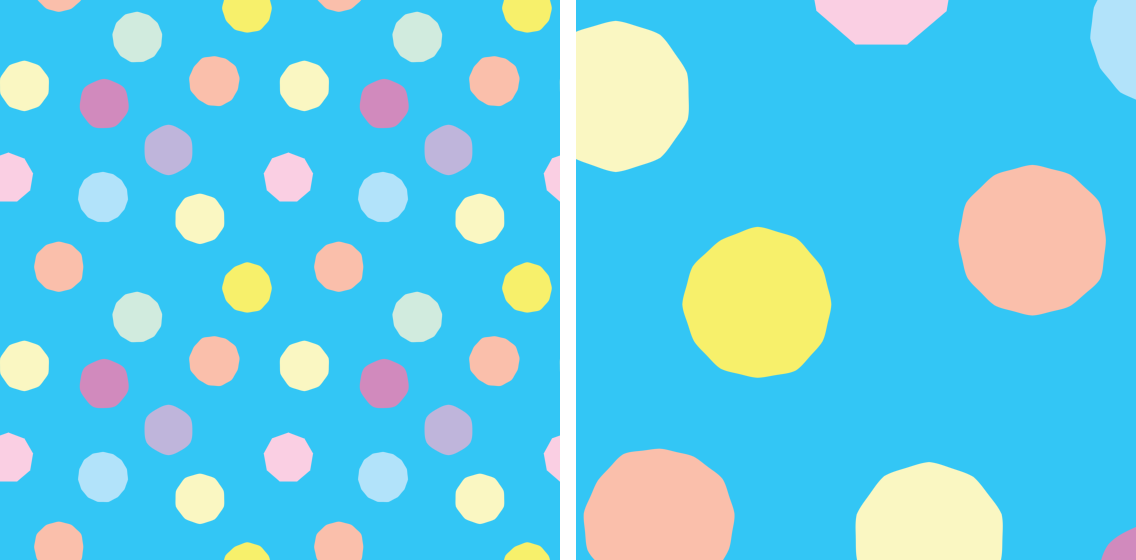
Left, the full canvas; right, a detail of the centre.
Reproduce this pattern procedurally as a Shadertoy shader.

```glsl
// Scattered pastel confetti dots with uneven, hand-cut outlines on sky blue.
// One wrapping tile of ten dots repeats 2 x 2; each outline is a polar curve
// through hashed corner radii, between straight facets and soft scallops.

const float TAU = 6.2831853;
const int DOTS = 10;

// Centres within the tile
const vec2 CENTRES[DOTS] = vec2[](
    vec2(0.490, 0.867), vec2(0.766, 0.711), vec2(0.087, 0.693),
    vec2(0.372, 0.628), vec2(0.602, 0.464), vec2(0.030, 0.365),
    vec2(0.368, 0.297), vec2(0.714, 0.219), vec2(0.210, 0.047),
    vec2(0.883, 0.971));

// Corner count, facet straightness, roughness
const vec3 CUTS[DOTS] = vec3[](
    vec3(13, 0.4, 0.05), vec3(13, 0.2, 0.06), vec3(10, 0.3, 0.02),
    vec3( 7, 0.1, 0.05), vec3( 6, 0.1, 0.02), vec3( 9, 1.0, 0.03),
    vec3(15, 0.5, 0.04), vec3(10, 0.3, 0.02), vec3(12, 0.2, 0.06),
    vec3(12, 0.2, 0.06));

const vec3 MINT     = vec3(0.82, 0.92, 0.87);
const vec3 PEACH    = vec3(0.98, 0.75, 0.67);
const vec3 CREAM    = vec3(0.98, 0.97, 0.76);
const vec3 ORCHID   = vec3(0.82, 0.54, 0.74);
const vec3 LAVENDER = vec3(0.75, 0.71, 0.86);
const vec3 PINK     = vec3(0.98, 0.81, 0.89);
const vec3 ICE      = vec3(0.70, 0.89, 0.98);
const vec3 YELLOW   = vec3(0.97, 0.94, 0.42);
const vec3 PAINTS[DOTS] = vec3[](
    MINT, PEACH, CREAM, ORCHID, LAVENDER, PINK, ICE, CREAM, PEACH, YELLOW);

float hash(vec2 p) {
    vec3 q = fract(p.xyx * 0.1031);
    q += dot(q, q.yzx + 33.33);
    return fract((q.x + q.y) * q.z);
}

// Radius of one outline corner; the index wraps around the dot
float cornerRadius(float corner, float sides, float rough, float seed) {
    float jitter = hash(vec2(mod(corner, sides), seed * 7.0 + 3.0)) - 0.5;
    return 0.09 * (1.0 + rough * jitter);
}

// Outline radius in direction d, measured clockwise from the top
float outline(vec2 d, vec3 cut, float seed) {
    float sides = cut.x;
    float along = fract(atan(d.x, d.y) / TAU) * sides;
    float corner = floor(along);
    float t = along - corner;
    float r0 = cornerRadius(corner, sides, cut.z, seed);
    float r1 = cornerRadius(corner + 1.0, sides, cut.z, seed);

    // Straight chord between the corners, in polar form
    float step_ = TAU / sides;
    float chord = sin(step_) / (sin((1.0 - t) * step_) / r0 + sin(t * step_) / r1);

    // Soft scallop between the same corners
    float dip = 0.25 / sides * (0.5 - 0.5 * cos(TAU * t));
    float scallop = mix(r0, r1, smoothstep(0.0, 1.0, t)) * (1.0 - dip);

    return mix(scallop, chord, cut.y);
}

void mainImage(out vec4 fragColor, in vec2 fragCoord) {
    const float REPEATS = 2.0;
    vec2 tile = fragCoord / iResolution.xy * REPEATS;
    float soft = 0.75 * REPEATS / min(iResolution.x, iResolution.y);

    vec3 colour = vec3(0.20, 0.775, 0.96);
    for (int i = 0; i < DOTS; i++) {
        // Nearest wrapped copy of the dot
        vec2 d = fract(tile - CENTRES[i] + 0.5) - 0.5;
        float edge = length(d) - outline(d, CUTS[i], float(i));
        colour = mix(colour, PAINTS[i], 1.0 - smoothstep(-soft, soft, edge));
    }
    fragColor = vec4(colour, 1.0);
}
```
